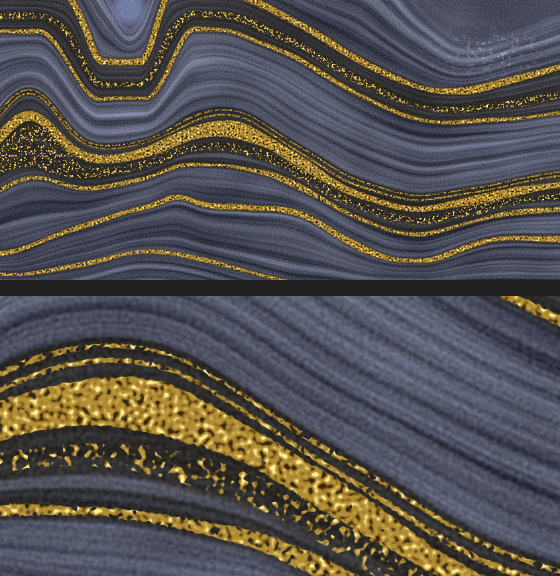
Top, the full canvas; bottom, a detail of the centre.
Give the GLSL for this texture, as a Shadertoy shader.

```glsl
// Banded slate agate with glittering gold veins.
// Six height curves define a layer field; stripes are gradient noise along
// that field, and veins are drawn at chosen levels with a speckled gold ramp.
#define WARP 0.012
#define STRIPE_FREQ 9.0
#define STRIPE_CONTRAST 0.85
#define GRAIN 0.075
#define GLITTER_FREQ 125.0
#define INK vec3(0.155, 0.145, 0.125)
#define SLATE_DARK vec3(0.15, 0.16, 0.21)
#define SLATE_LIGHT vec3(0.57, 0.59, 0.70)
#define BRONZE vec3(0.23, 0.15, 0.04)
#define GOLD vec3(0.70, 0.55, 0.20)
#define SPARK vec3(1.0, 0.94, 0.58)

const int VEINS = 10;
// Each vein: level, half width, flake density
const vec3 veins[VEINS] = vec3[VEINS](
    vec3(0.0, 0.007, 0.8), vec3(1.0, 0.009, 0.95), vec3(1.45, 0.008, 0.75),
    vec3(1.66, 0.016, 0.47), vec3(1.85, 0.014, 0.9), vec3(2.0, 0.003, 0.75),
    vec3(2.06, 0.003, 0.65), vec3(3.0, 0.007, 0.9), vec3(3.4, 0.012, 0.52),
    vec3(4.0, 0.011, 0.95));

vec2 hash2(vec2 p) {
    vec3 q = fract(p.xyx * vec3(0.1031, 0.1030, 0.0973));
    q += dot(q, q.yzx + 33.33);
    return fract((q.xx + q.yz) * q.zy) * 2.0 - 1.0;
}

float gradNoise(vec2 p) {
    vec2 i = floor(p), f = p - i;
    vec2 u = f * f * f * (f * (f * 6.0 - 15.0) + 10.0);
    vec2 e = vec2(0.0, 1.0);
    float low = mix(dot(hash2(i), f), dot(hash2(i + e.yx), f - e.yx), u.x);
    float high = mix(dot(hash2(i + e), f - e), dot(hash2(i + 1.0), f - 1.0), u.x);
    return 1.4 * mix(low, high, u.y);
}

float bump(float x, float center, float width) {
    float t = (x - center) / width;
    return exp(-t * t);
}

float rise(float a, float b, float x) { return smoothstep(a, b, x); }

// Layer number at p: 0 at the lowest curve, 5 at the highest
float layerField(vec2 p) {
    float x = p.x;
    float h[6];
    h[0] = 0.02 + 0.08 * bump(x, 0.55, 0.28) - 0.04 * rise(0.7, 1.2, x);
    h[1] = 0.09 + 0.17 * rise(-0.1, 0.6, x) - 0.19 * rise(0.95, 1.45, x)
         + 0.04 * bump(x, 0.63, 0.08) + 0.08 * rise(1.5, 1.8, x);
    h[2] = 0.46 + 0.2 * bump(x, 0.1, 0.15) + 0.13 * bump(x, 0.8, 0.23)
         - 0.17 * rise(0.85, 1.5, x) + 0.09 * rise(1.5, 2.1, x);
    h[3] = 0.89 - 0.33 * rise(0.75, 1.6, x) + 0.04 * rise(1.6, 2.1, x)
         - 0.24 * rise(0.13, 0.36, x) * (1.0 - rise(0.52, 0.7, x));
    h[4] = 1.03 - 0.35 * rise(0.75, 1.58, x) + 0.09 * rise(1.65, 2.1, x)
         - 0.25 * rise(0.22, 0.37, x) * (1.0 - rise(0.5, 0.62, x));
    h[5] = 1.25 - 0.38 * rise(1.25, 1.65, x) + 0.1 * rise(1.7, 2.1, x)
         - 0.35 * bump(x, 0.46, 0.11);
    float f = min(0.0, (p.y - h[0]) / 0.12) + max(0.0, (p.y - h[5]) / 0.2);
    for (int i = 0; i < 5; i++)
        f += clamp((p.y - h[i]) / max(h[i + 1] - h[i], 0.03), 0.0, 1.0);
    return f;
}

// Layered noise along the field; octaves too fine to resolve fade out
float stripes(float level, float x, float slope) {
    float sum = 0.0, freq = STRIPE_FREQ, amp = 0.55;
    for (int i = 0; i < 3; i++) {
        float cycles = slope * freq / (0.6 * iResolution.y);
        sum += amp * gradNoise(vec2(level * freq + 7.3, x * 1.1 + freq)) / (1.0 + cycles * cycles);
        freq *= 2.2;
        amp *= 0.8;
    }
    return sum;
}

void mainImage(out vec4 fragColor, in vec2 fragCoord) {
    vec2 p = fragCoord / iResolution.y;
    float px = 1.0 / iResolution.y;
    vec2 q = p + WARP * vec2(gradNoise(p * 4.0), gradNoise(p * 5.0 + 17.0));
    float level = layerField(q);
    vec2 e = vec2(0.003, 0.0);
    vec2 grad = vec2(layerField(q + e) - layerField(q - e),
                     layerField(q + e.yx) - layerField(q - e.yx)) / (2.0 * e.x);
    float slope = max(length(grad), 1.5);

    // Slate stripes, palest in the middle and upper layers
    float cloud = gradNoise(p * 3.0) + 0.5 * gradNoise(p * 9.0);
    float pale = 0.31 + 0.16 * rise(2.1, 2.4, level) * (1.0 - rise(2.7, 3.0, level))
               + 0.15 * rise(4.2, 4.6, level) * (1.0 - rise(4.85, 5.0, level));
    float pool = rise(4.95, 5.02, level);
    float tone = pale + 0.12 * cloud + STRIPE_CONTRAST * (1.0 - 0.85 * pool) * stripes(level, p.x, slope);
    vec3 color = mix(SLATE_DARK, SLATE_LIGHT, clamp(tone, 0.0, 1.0));
    float eye = 1.0 - rise(0.03, 0.085, length(p - vec2(0.46, 0.97)));
    color = mix(color, vec3(0.47, 0.51, 0.68), 0.9 * eye);

    // Dark beds that hold the veins
    float bed = rise(2.95, 3.05, level) * (1.0 - rise(3.95, 4.1, level))
              + rise(1.4, 1.6, level) * (1.0 - rise(2.05, 2.12, level));
    color = mix(color, INK, bed * clamp(0.85 - 0.9 * tone, 0.35, 0.85));

    // Pale crackle on the right
    float crackle = rise(0.15, 0.4, gradNoise(p * 75.0) + 0.5 * gradNoise(p * 33.0));
    color += 0.16 * crackle * bump(p.x, 1.76, 0.16) * bump(p.y, 0.81, 0.08);

    // Gold veins with ragged edges and loose flakes
    float fleck = gradNoise(p * GLITTER_FREQ) + 0.5 * gradNoise(p * GLITTER_FREQ * 0.55 + 31.0);
    float gold = 0.0;
    for (int i = 0; i < VEINS; i++) {
        vec3 vein = veins[i];
        float width = vein.y * (1.0 + 0.6 * gradNoise(vec2(p.x * 5.0, vein.x * 7.3)));
        if (i == 3) width += 0.055 * bump(p.x, 0.13, 0.14);
        if (i == 4) width += 0.012 * bump(p.x, 0.88, 0.25);
        if (i == 0) width *= 1.0 - rise(1.05, 1.25, p.x);
        float dist = abs(level - vein.x) / slope;
        color = mix(color, INK, 0.6 * (1.0 - rise(width, width + 0.012, dist)) * step(0.0005, width));
        float edge = dist + 0.003 * fleck - width;
        float flakes = rise(0.0, 0.3, fleck + 2.0 * vein.z - 1.0);
        gold = max(gold, (1.0 - rise(-px, px, edge)) * flakes);
    }
    float shine = 0.5 + 0.75 * gradNoise(p * GLITTER_FREQ * 1.1 + 53.0) + 0.25 * fleck;
    vec3 metal = mix(BRONZE, GOLD, rise(0.05, 0.5, shine));
    metal = mix(metal, SPARK, rise(0.55, 1.0, shine));

    // Fine stone grain under the metal
    color += GRAIN * gradNoise(p * 170.0 + 9.0);
    fragColor = vec4(clamp(mix(color, metal, gold), 0.0, 1.0), 1.0);
}
```
